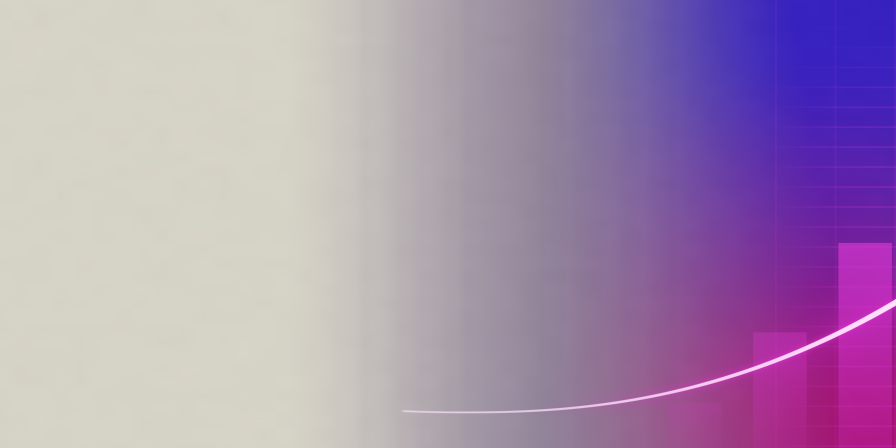
Write a Shadertoy shader that draws this background.

```glsl
// A cream sheet fades rightwards through mauve into a blue-to-magenta field,
// with a faint chart grid, three translucent bars and a glowing rising curve.
// Built from colour ramps, box masks and a slope-corrected curve distance.

const vec3 CREAM = vec3(0.838, 0.825, 0.778);
const vec3 MAUVE = vec3(0.565, 0.515, 0.600);
const vec3 INDIGO = vec3(0.215, 0.130, 0.750);
const vec3 VIOLET = vec3(0.420, 0.130, 0.630);
const vec3 BERRY = vec3(0.640, 0.070, 0.450);
const vec3 MAGENTA = vec3(0.860, 0.220, 0.830);
const vec3 HOT_WHITE = vec3(1.000, 0.880, 0.990);

float hash(vec2 cell) {
    return fract(sin(dot(cell, vec2(127.1, 311.7))) * 43758.5);
}

float valueNoise(vec2 p) {
    vec2 cell = floor(p);
    vec2 f = smoothstep(0.0, 1.0, fract(p));
    float low = mix(hash(cell), hash(cell + vec2(1, 0)), f.x);
    float high = mix(hash(cell + vec2(0, 1)), hash(cell + vec2(1, 1)), f.x);
    return mix(low, high, f.y);
}

// Background ramp: x picks the wash, y tints its vivid end.
vec3 backdrop(vec2 p) {
    vec3 vivid = mix(BERRY, VIOLET, smoothstep(0.05, 0.58, p.y));
    vivid = mix(vivid, INDIGO, smoothstep(0.42, 0.92, p.y));
    float toMauve = clamp((p.x - 0.64) / 0.60, 0.0, 1.0);
    toMauve = mix(toMauve, smoothstep(0.0, 1.0, toMauve), 0.5);
    float toVivid = clamp((p.x - 1.20) / (0.72 - 0.14 * p.y), 0.0, 1.0);
    toVivid = mix(toVivid, smoothstep(0.0, 1.0, toVivid), 0.5);
    return mix(mix(CREAM, MAUVE, toMauve), vivid, toVivid);
}

// Soft-edged line repeated every `spacing` units.
float gridLine(float coord, float spacing, float halfWidth, float aa) {
    float d = abs(fract(coord / spacing + 0.5) - 0.5) * spacing;
    return 1.0 - smoothstep(halfWidth, halfWidth + aa, d);
}

float boxMask(vec2 p, vec2 center, vec2 halfSize, float aa) {
    vec2 d = abs(p - center) - halfSize;
    return 1.0 - smoothstep(-0.5 * aa, 0.5 * aa, max(d.x, d.y));
}

// Approximate distance to the growth curve.
float curveDistance(vec2 p) {
    float dx = p.x - 1.04;
    float height = 0.0795 + 0.27 * pow(abs(dx), 2.3);
    float slope = 0.621 * sign(dx) * pow(abs(dx), 1.3);
    return abs(p.y - height) / sqrt(1.0 + slope * slope);
}

void mainImage(out vec4 fragColor, in vec2 fragCoord) {
    vec2 p = fragCoord / iResolution.y;
    float aa = 1.0 / iResolution.y;
    vec3 color = backdrop(p);

    // Paper mottling and faint vertical streaks in the wash
    color += 0.010 * (valueNoise(p * vec2(22.0, 34.0)) - 0.5);
    float streakZone = smoothstep(0.6, 0.8, p.x) * (1.0 - smoothstep(1.4, 1.7, p.x));
    color += 0.012 * streakZone * (valueNoise(vec2(p.x * 48.0, 3.0)) - 0.5);

    // Chart grid, fading in at the right
    float rows = gridLine(p.y - 0.004, 0.0445, 0.0008, aa);
    rows *= smoothstep(1.68, 1.95, p.x) * smoothstep(0.98, 0.70, p.y);
    float columns = gridLine(p.x - 1.732, 0.133, 0.0008, aa);
    columns *= smoothstep(1.68, 1.74, p.x);
    color = mix(color, MAGENTA, 0.20 * rows + 0.11 * columns);

    // Rising bars, brightest at their tops
    for (int i = 0; i < 3; i++) {
        float n = float(i);
        float top = 0.10 + 0.137 * n + 0.021 * n * n;
        vec2 center = vec2(1.551 + 0.19 * n, 0.5 * top - 0.05);
        float mask = boxMask(p, center, vec2(0.0595, 0.5 * top + 0.05), aa);
        float fade = mix(0.30, 1.0, clamp(p.y / top, 0.0, 1.0));
        color = mix(color, MAGENTA, mask * fade * (0.13 + 0.15 * n + 0.06 * n * n));
    }

    // Curve: wide halo, tight glow, then a bright core
    float along = clamp((p.x - 0.898) / 1.102, 0.0, 1.0);
    float start = smoothstep(0.893, 0.905, p.x);
    float d = curveDistance(p);
    float halo = 0.30 * exp(-d / 0.045) * smoothstep(0.35, 1.0, along);
    float glow = 0.75 * exp(-d / 0.011) * smoothstep(0.2, 0.9, along);
    color = mix(color, MAGENTA + vec3(0.06, -0.04, 0.02), max(halo, glow));
    float halfWidth = mix(0.0014, 0.0058, along * along);
    float core = 1.0 - smoothstep(halfWidth - 0.5 * aa, halfWidth + aa, d);
    color = mix(color, HOT_WHITE, core * start * mix(0.65, 1.0, along));

    fragColor = vec4(clamp(color, 0.0, 1.0), 1.0);
}
```
